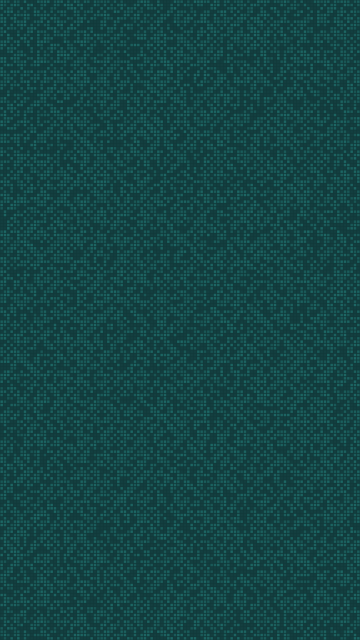
Reproduce this pattern procedurally as a Shadertoy shader.

```glsl
// Fine teal mosaic of small square tiles, with dim tiles along stepped diagonals.
#define COLUMNS 108.0
#define TILE_SIZE 0.74
#define MOTIF_CELLS 12.0
#define DIAGONAL_STEP 4.0
#define DIM_CHANCE 0.24
#define DIM_LEVEL 0.14
#define TONE_SPREAD 0.38
#define GROUT_COLOR vec3(0.068, 0.222, 0.226)
#define TILE_COLOR vec3(0.112, 0.405, 0.395)

// Sine-free hash of a cell index, from 0 to 1.
float hash21(vec2 cell) {
    vec3 p = fract(vec3(cell.xyx) * 0.1031);
    p += dot(p, p.yzx + 33.33);
    return fract((p.x + p.y) * p.z);
}

// Box-filtered coverage of a centred square tile.
float tileCoverage(vec2 local, float pixelWidth) {
    vec2 inside = (0.5 * TILE_SIZE - abs(local)) / pixelWidth + 0.5;
    vec2 edge = clamp(inside, 0.0, 1.0) * min(1.0, TILE_SIZE / pixelWidth);
    return edge.x * edge.y;
}

// Brightness of one tile: nested diamonds broken up by random dim tiles.
float tileLevel(vec2 cell) {
    vec2 folded = abs(mod(cell, MOTIF_CELLS) - 0.5 * MOTIF_CELLS);
    float diagonal = mod(folded.x + folded.y, DIAGONAL_STEP);
    float onDiagonal = 1.0 - step(0.5, diagonal);
    float randomDim = step(hash21(cell + 71.0), DIM_CHANCE);
    float tone = 1.0 - TONE_SPREAD * hash21(cell);
    return mix(tone, DIM_LEVEL, max(onDiagonal, randomDim));
}

void mainImage(out vec4 fragColor, in vec2 fragCoord) {
    // Square cells, sized by the canvas width.
    float pixelWidth = COLUMNS / iResolution.x;
    vec2 grid = fragCoord * pixelWidth;
    vec2 cell = floor(grid);
    vec2 local = fract(grid) - 0.5;

    // Tiles over grout.
    float amount = tileCoverage(local, pixelWidth) * tileLevel(cell);
    fragColor = vec4(mix(GROUT_COLOR, TILE_COLOR, amount), 1.0);
}
```
